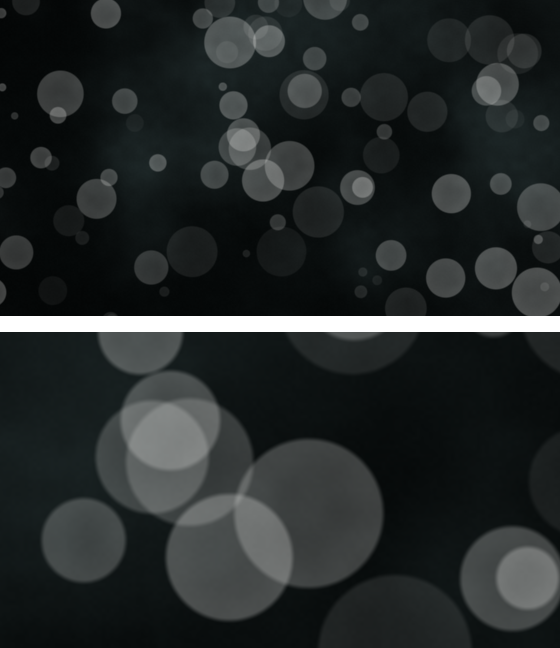
Top, the full canvas; bottom, a detail of the centre.
Write a Shadertoy shader that draws this background.

```glsl
#define DISC_COUNT 84
#define MIN_RADIUS 0.011
#define MAX_RADIUS 0.083
#define EDGE_SOFTNESS 0.0035
#define FAINT_SHARE 0.38
#define CLOUD_SCALE 2.6
#define MOTTLE_SCALE 38.0
#define SHADE_COLOR vec3(0.022, 0.034, 0.034)
#define CLOUD_COLOR vec3(0.108, 0.143, 0.145)
#define DISC_COLOR vec3(1.0, 1.0, 0.99)

float hash(vec2 p) {
    return fract(sin(dot(p, vec2(127.1, 311.7))) * 43758.5453);
}

float valueNoise(vec2 p) {
    vec2 cell = floor(p);
    vec2 f = fract(p);
    f = f * f * (3.0 - 2.0 * f);
    float bottom = mix(hash(cell), hash(cell + vec2(1.0, 0.0)), f.x);
    float top = mix(hash(cell + vec2(0.0, 1.0)), hash(cell + 1.0), f.x);
    return mix(bottom, top, f.y);
}

float fbm(vec2 p) {
    float sum = 0.0;
    float weight = 0.55;
    for (int octave = 0; octave < 4; octave++) {
        sum += weight * valueNoise(p);
        p = mat2(1.6, 1.2, -1.2, 1.6) * p + 7.3;
        weight *= 0.45;
    }
    return sum;
}

// Dark teal haze, fading towards the corners
vec3 haze(vec2 p, vec2 uv) {
    float cloud = smoothstep(0.2, 0.85, fbm(p * CLOUD_SCALE + 3.7));
    vec2 fromCenter = 2.0 * uv - 1.0;
    float vignette = 1.0 - 0.35 * smoothstep(0.5, 1.9, dot(fromCenter, fromCenter));
    return mix(SHADE_COLOR, CLOUD_COLOR, cloud) * vignette;
}

// Opacity of one disc, slightly brighter at its rim
float discOpacity(float dist, float radius, float strength) {
    float inside = 1.0 - smoothstep(-EDGE_SOFTNESS, EDGE_SOFTNESS, dist - radius);
    float rim = mix(0.93, 1.05, smoothstep(0.3, 1.0, dist / radius));
    return strength * inside * rim;
}

void mainImage(out vec4 fragColor, in vec2 fragCoord) {
    vec2 uv = fragCoord / iResolution.xy;
    float aspect = iResolution.x / iResolution.y;
    vec2 p = vec2(uv.x * aspect, uv.y);
    float mottle = valueNoise(p * MOTTLE_SCALE) - 0.5;
    vec3 color = haze(p, uv) * (1.0 + 0.16 * mottle);

    // Scattered translucent discs, screened over each other
    for (int i = 0; i < DISC_COUNT; i++) {
        float id = float(i) + 1.0;
        vec2 jitter = vec2(hash(vec2(id, 1.3)), hash(vec2(id, 2.7))) - 0.5;
        vec2 spread = fract(id * vec2(0.7549, 0.5698) + 0.3 * jitter);
        vec2 center = mix(vec2(-0.02), vec2(1.02), spread) * vec2(aspect, 1.0);
        float size = pow(hash(vec2(id, 4.1)), 1.15);
        float radius = mix(MIN_RADIUS, MAX_RADIUS, size);
        float variation = hash(vec2(id, 5.9));
        bool faint = hash(vec2(id, 8.2)) < FAINT_SHARE;
        float strength = faint ? mix(0.04, 0.11, variation) : mix(0.16, 0.26, variation);
        float opacity = discOpacity(length(p - center), radius, strength);
        color += (DISC_COLOR - color) * opacity * (1.0 + 0.06 * mottle);
    }

    // Fine grain
    color += 0.008 * (valueNoise(p * 220.0) - 0.5);
    fragColor = vec4(clamp(color, 0.0, 1.0), 1.0);
}
```
